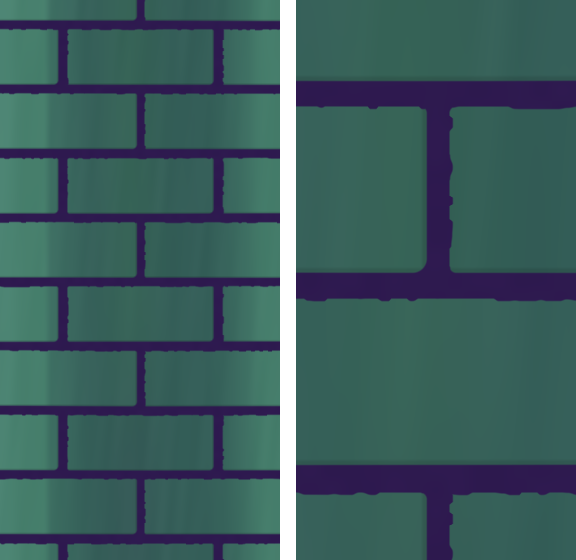
Left: the whole. Right: its middle third, enlarged.
Reproduce this pattern procedurally as a WebGL 1 fragment shader.

```glsl
precision mediump float;
// Green glazed bricks in running bond with dark violet mortar and a sheen at both sides.
uniform vec2 u_resolution;

float hash(vec2 p) {
  return fract(sin(dot(p, vec2(12.9898, 78.233))) * 43758.5453);
}

float noise(vec2 p) {
  vec2 i = floor(p);
  vec2 f = fract(p);
  f = f * f * (3.0 - 2.0 * f);
  return mix(mix(hash(i), hash(i + vec2(1.0, 0.0)), f.x),
             mix(hash(i + vec2(0.0, 1.0)), hash(i + 1.0), f.x), f.y);
}

float roundedBox(vec2 p, vec2 halfSize, float radius) {
  vec2 q = abs(p) - halfSize + radius;
  return length(max(q, 0.0)) + min(max(q.x, q.y), 0.0) - radius;
}

// Signed distance to a brick: nicked left and top edges, softest lower right corner.
float brickDistance(vec2 p, vec2 halfSize, float seed) {
  float radius = p.x > 0.0 && p.y < 0.0 ? 0.017 : 0.008;
  float d = roundedBox(p, halfSize, radius);
  float leftNick = smoothstep(0.5, 0.75, noise(vec2(p.y * 75.0, seed)));
  float topNick = smoothstep(0.5, 0.75, noise(vec2(p.x * 65.0, seed + 9.0)));
  d = max(d, -p.x - halfSize.x + 0.004 * leftNick);
  return max(d, p.y - halfSize.y + 0.003 * topNick);
}

// Glaze colour: stepped light on the left, gradual light on the right, faint streaks.
vec3 glaze(vec2 uv, float row) {
  float band = noise(vec2(uv.x * 26.0, 3.0)) - 0.5;
  float x = uv.x + 0.012 * band;
  float left = 0.45 * (1.0 - smoothstep(0.16, 0.36, x))
             + 0.47 * (1.0 - smoothstep(0.155, 0.19, x));
  float right = 0.38 * smoothstep(0.74, 0.87, x) + 0.5 * smoothstep(0.83, 0.97, x);
  float sheen = left + right + 0.07 * band;
  vec3 color = mix(vec3(0.207, 0.37, 0.347), vec3(0.28, 0.505, 0.428), sheen);
  color += vec3(0.025, 0.025, 0.03) * (1.0 - smoothstep(0.0, 0.1, uv.x));

  // A greener centre that turns cooler towards the bottom.
  float centre = exp(-pow((uv.x - 0.47) / 0.1, 2.0));
  color += centre * mix(vec3(0.008, -0.012, 0.0), vec3(0.005, 0.018, -0.008),
                        smoothstep(0.2, 1.0, uv.y));
  float streak = noise(vec2((uv.x - 0.1 * uv.y) * 32.0, uv.y * 2.0 + row * 5.0));
  return color + 0.018 * (streak - 0.5);
}

void main() {
  vec2 uv = gl_FragCoord.xy / u_resolution.x;
  float pixel = 1.0 / u_resolution.x;
  vec2 pitch = vec2(0.5547, 0.2294);

  // Alternate rows shift by half a brick and have slightly wider joints.
  float course = (uv.y - 0.0755) / pitch.y;
  float row = floor(course);
  float odd = mod(row, 2.0);
  float column = (uv.x - mix(0.5026, 0.2245, odd)) / pitch.x;
  float seed = hash(vec2(floor(column), row) + 4.0) * 50.0;

  vec2 local = (fract(vec2(column, course)) - 0.5) * pitch;
  local.y += 0.003 * (noise(vec2(uv.x * 2.0, row * 3.0)) - 0.5);
  vec2 halfSize = vec2(pitch.x * 0.5 - mix(0.0135, 0.0163, odd), 0.099);
  float d = brickDistance(local, halfSize, seed);

  vec3 brick = glaze(uv, row) + 0.01 * (hash(vec2(seed, row)) - 0.5);
  // Thin worn shade along the right and lower rims.
  float rim = max(local.x - halfSize.x, -local.y - halfSize.y);
  brick *= 1.0 - 0.1 * smoothstep(-0.008, -0.003, rim);

  vec3 mortar = vec3(0.18, 0.10, 0.31) + 0.008 * (noise(uv * 40.0) - 0.5);
  float cover = 1.0 - smoothstep(-1.1 * pixel, 1.1 * pixel, d);
  gl_FragColor = vec4(mix(mortar, brick, cover), 1.0);
}
```
